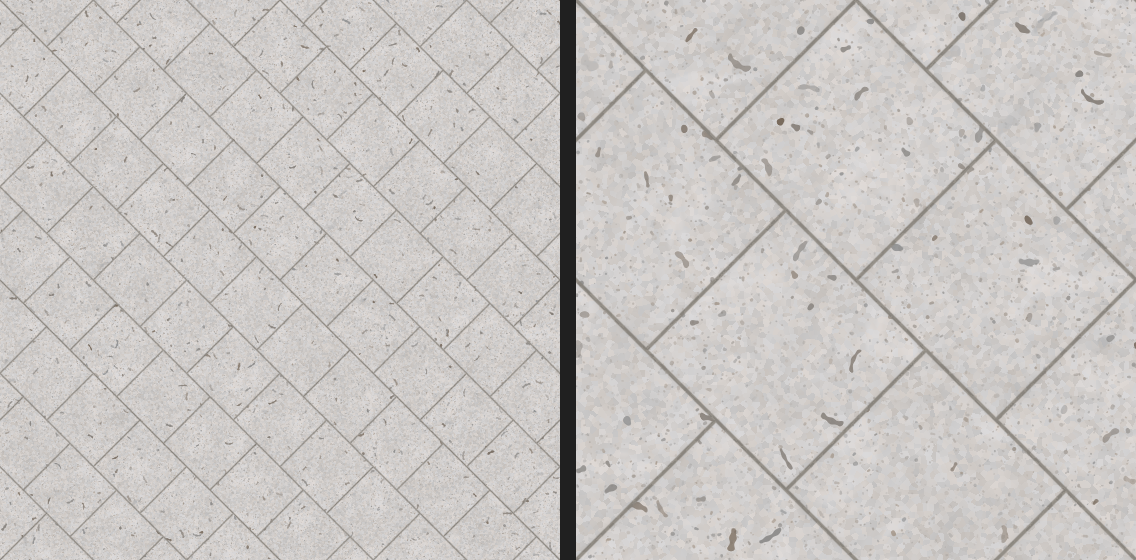
Left, the full canvas; right, a detail of the centre.
Write a Shadertoy shader that draws this texture.

```glsl
// Pale limestone paving: square tiles laid diagonally in running bond, with thin
// grey joints. Each tile shifts its own stone field, made of layered sines for the
// clouding, cellular crystals for the grain and scattered flecks and specks.

const float REPEATS       = 6.0;    // tile diagonals across and down the canvas
const float JOINT_HALF    = 0.0090; // lengths below are in tile sides
const float SOIL_REACH    = 0.035;
const float FLECK_CELLS   = 5.0;
const float SPECK_CELLS   = 14.0;
const float GRAIN_CELLS   = 28.0;
const float CRYSTAL_CELLS = 33.0;
const float FOSSIL_CELLS  = 2.0;
const float BEND          = 12.0;
const float CLOUD_TONE    = 0.42;
const float CRYSTAL_TONE  = 1.15;

const vec3 STONE  = vec3(0.822, 0.809, 0.801);
const vec3 PALE   = vec3(0.872, 0.858, 0.853);
const vec3 SHADE  = vec3(0.755, 0.742, 0.732);
const vec3 JOINT  = vec3(0.560, 0.541, 0.512);
const vec3 BROWN  = vec3(0.430, 0.370, 0.310);
const vec3 SLATE  = vec3(0.550, 0.558, 0.565);
const vec3 TAN    = vec3(0.630, 0.570, 0.510);

vec3 hash3(vec2 p)
{
    vec3 q = fract(p.xyx * vec3(0.1031, 0.1030, 0.0973));
    q += dot(q, q.yxz + 33.33);
    return fract((q.xxy + q.yzz) * q.zyx);
}

// Broad clouding from layered, lightly warped sines.
float clouds(vec2 s)
{
    const mat2 turn = mat2(0.8, 0.6, -0.6, 0.8);
    vec2 p = s * 5.0;
    float amp = 0.5, sum = 0.0;
    for (int i = 0; i < 5; i++)
    {
        p += 0.6 * sin(p.yx * 0.8 + 1.3 * float(i));
        sum += amp * sin(p.x) * sin(p.y);
        p = turn * p * 1.8;
        amp *= 0.75;
    }
    return sum;
}

// Random values of the nearest cell centre: x is tone, y is tint.
vec2 crystals(vec2 s)
{
    vec2 grid = s * CRYSTAL_CELLS, nearest = vec2(0.5);
    float closest = 9.0;
    for (int j = -1; j <= 1; j++)
    for (int i = -1; i <= 1; i++)
    {
        vec2 cell = floor(grid) + vec2(i, j);
        float d = length(grid - cell - hash3(cell).xy);
        if (d < closest) { closest = d; nearest = hash3(cell + 31.0).xy; }
    }
    return nearest;
}

// One curved fleck per occupied grid cell: x is coverage, y a random tint.
vec2 flecks(vec2 s, float cells, float halfLength, float halfWidth, float density, float px)
{
    vec2 grid = s * cells, best = vec2(0.0);
    for (int j = -1; j <= 1; j++)
    for (int i = -1; i <= 1; i++)
    {
        vec2 cell = floor(grid) + vec2(i, j);
        vec3 place = hash3(cell), look = hash3(cell + 57.0);
        if (place.z > density) continue;

        float c = cos(6.2832 * look.x), n = sin(6.2832 * look.x);
        vec2 d = mat2(c, n, -n, c) * (grid - cell - place.xy) / cells;
        d.y += BEND * (look.z - 0.5) * d.x * d.x;

        float wobble = 1.0 + 0.25 * sin(110.0 * d.x + 6.3 * look.z);
        float width = halfWidth * wobble * mix(0.5, 1.0, fract(look.z * 7.0));
        float reach = halfLength * mix(0.15, 1.0, look.y * look.y);
        d.x -= clamp(d.x, -reach, reach);

        float cover = clamp(0.5 + (width - length(d)) / px, 0.0, 1.0);
        cover *= mix(0.35, 1.0, fract(look.y * 9.0));
        if (cover > best.x) best = vec2(cover, fract(look.x * 5.0));
    }
    return best;
}

void mainImage(out vec4 fragColor, in vec2 fragCoord)
{
    vec2 uv = fragCoord / iResolution.y;
    float px = REPEATS * sqrt(2.0) / iResolution.y;

    // Diagonal running bond: every other row slides by half a tile.
    vec2 bond = REPEATS * vec2(uv.x + uv.y, uv.x - uv.y);
    bond.y += 0.5 * mod(floor(bond.x), 2.0);
    vec2 id = floor(bond), q = bond - id;

    // Wrap the tile index so the canvas edges meet.
    id -= REPEATS * floor(id.x / REPEATS);
    id.y = mod(id.y, 2.0 * REPEATS);
    vec3 tile = hash3(id + 11.0);
    vec2 s = q + 97.0 * tile.xy;

    // Clouded, crystalline stone with a slight tone change from tile to tile.
    float cloud = clouds(s);
    vec2 crystal = crystals(s) - 0.5;
    float tone = CLOUD_TONE * cloud + CRYSTAL_TONE * crystal.x + 0.2 * (tile.z - 0.5);
    vec3 color = mix(STONE, PALE, clamp(tone, 0.0, 1.0));
    color = mix(color, SHADE, clamp(-tone, 0.0, 1.0));
    color = mix(color, PALE, 0.5 * smoothstep(0.35, 0.85, cloud));
    color += 0.02 * crystal.y * vec3(1.0, 0.0, -1.0);

    // Scattered inclusions, from broad faint fossils down to fine grains.
    float patchy = mix(0.4, 1.0, smoothstep(-0.5, 0.4, cloud));
    vec2 fossil = flecks(s + 3.7, FOSSIL_CELLS, 0.06, 0.028, 0.25, px * 1.5);
    color = mix(color, SLATE, fossil.x * (0.35 + 0.4 * crystal.x));
    vec2 grain = flecks(s + 1.3, GRAIN_CELLS, 0.003, 0.005, 0.55, px);
    color = mix(color, mix(SLATE, TAN, grain.y), 0.6 * patchy * grain.x);
    vec2 speck = flecks(s + 5.1, SPECK_CELLS, 0.007, 0.009, 0.45, px);
    color = mix(color, mix(SLATE, TAN, speck.y), 0.85 * patchy * speck.x);
    vec2 fleck = flecks(s, FLECK_CELLS, 0.055, 0.016, mix(0.2, 0.5, tile.z), px);
    color = mix(color, mix(BROWN, SLATE, fleck.y), 0.9 * fleck.x);

    // Soiled tile edges and the joint itself.
    vec2 border = min(q, 1.0 - q);
    float edge = min(border.x, border.y);
    color *= 1.0 - 0.04 * (1.0 - smoothstep(0.0, SOIL_REACH, edge));
    float joint = clamp(0.5 + (JOINT_HALF - edge) / (1.3 * px), 0.0, 1.0);
    color = mix(color, JOINT * (1.0 + 0.12 * crystal.x), joint);

    fragColor = vec4(color, 1.0);
}
```
